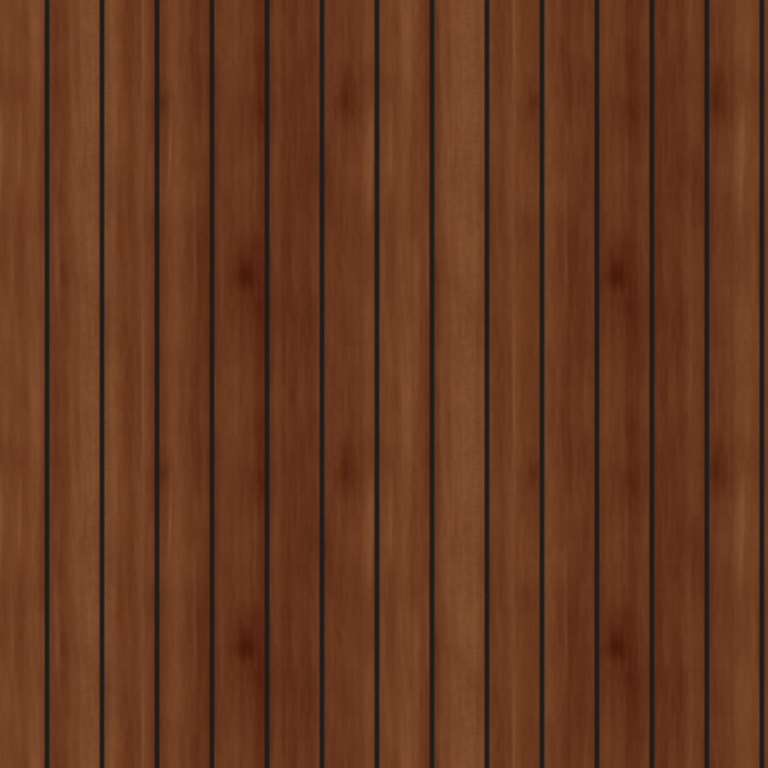
Give the GLSL for this texture, as a three.js fragment shader.

```glsl
// Vertical brown wood planks with dark gaps, streaked grain and soft knots.
#define PLANK_PITCH 0.0716
#define FIRST_GAP 0.0612
#define GAP_CORE 0.0012
#define GAP_EDGE 0.0048
#define GRAIN_TILE 0.483
#define KNOT_COUNT 4
#define KNOT_DEPTH 0.55
#define WOOD_DARK vec3(0.350, 0.163, 0.080)
#define WOOD_LIGHT vec3(0.510, 0.315, 0.190)
#define GAP_COLOR vec3(0.125, 0.108, 0.100)

varying vec2 vUv;

float hash(vec2 p) {
  return fract(sin(dot(p, vec2(127.1, 311.7))) * 43758.5453);
}

float cellValue(vec2 cell, vec2 period) {
  return hash(floor(mod(cell + 0.5, period)) + period * 1.37);
}

// Value noise that wraps once per grain tile, with period cells on each axis
float noise(vec2 uv, vec2 period) {
  vec2 p = uv * period;
  vec2 i = floor(p);
  vec2 f = fract(p);
  f = f * f * (3.0 - 2.0 * f);
  float low = mix(cellValue(i, period), cellValue(i + vec2(1.0, 0.0), period), f.x);
  float high = mix(cellValue(i + vec2(0.0, 1.0), period), cellValue(i + 1.0, period), f.x);
  return mix(low, high, f.y);
}

// Signed distance to a point in the wrapped tile
vec2 wrapped(vec2 d) {
  return fract(d + 0.5) - 0.5;
}

float band(float x, float center, float width) {
  float d = (fract(x - center + 0.5) - 0.5) / width;
  return exp(-d * d);
}

// Broad light and dark bands, then finer streaks along the wood
float streakTone(vec2 uv) {
  float x = uv.x;
  float tone = 0.40 + 0.17 * cos(6.28319 * (x - 0.24));
  tone += 0.24 * band(x, 0.265, 0.045) + 0.16 * band(x, 0.09, 0.025);
  tone += 0.15 * band(x, 0.46, 0.018) + 0.14 * band(x, 0.60, 0.025);
  tone += 0.30 * (noise(uv, vec2(23.0, 1.0)) - 0.5);
  tone += 0.24 * (noise(uv, vec2(71.0, 2.0)) - 0.5);
  tone += 0.42 * pow(noise(uv, vec2(57.0, 3.0)), 7.0);
  return tone;
}

// Uneven stain, fine fibres and faint cross marks on the pale bands
float grainTone(vec2 uv) {
  float tone = 0.22 * (noise(uv, vec2(7.0, 5.0)) - 0.5);
  tone += 0.14 * (noise(uv, vec2(19.0, 13.0)) - 0.5);
  tone += 0.16 * (noise(uv, vec2(131.0, 17.0)) - 0.5);
  tone += 0.10 * (noise(uv, vec2(173.0, 61.0)) - 0.5);
  float pale = band(uv.x, 0.265, 0.07);
  return tone + 0.14 * pale * (noise(uv, vec2(83.0, 149.0)) - 0.5);
}

// Staggered dark knots with ragged edges
float knotShade(vec2 uv) {
  float shade = 0.0;
  float ragged = 0.45 + 0.6 * noise(uv, vec2(41.0, 37.0))
               + 0.35 * noise(uv, vec2(97.0, 29.0));
  for (int i = 0; i < KNOT_COUNT; i++) {
    float n = float(i);
    float odd = mod(n, 2.0);
    vec2 center = vec2(0.165 + 0.25 * n + 0.02 * odd, 0.335 + 0.46 * odd);
    vec2 d = wrapped(uv - center);
    float strength = 1.0 - 0.28 * abs(n - 2.0);
    float halo = exp(-dot(d / vec2(0.045, 0.095), d / vec2(0.045, 0.095)));
    float core = exp(-dot(d / vec2(0.022, 0.038), d / vec2(0.022, 0.038)));
    shade += strength * (0.55 * halo + 0.6 * core) * ragged;
  }
  return shade;
}

void main() {
  // Wood, slightly wavy along its length
  vec2 uv = vUv / GRAIN_TILE;
  vec2 wavy = uv;
  wavy.x += 0.010 * (noise(uv, vec2(6.0, 4.0)) - 0.5);
  float tone = streakTone(wavy) + grainTone(wavy) - KNOT_DEPTH * knotShade(uv);
  vec3 color = mix(WOOD_DARK, WOOD_LIGHT, clamp(tone, -0.6, 1.3));

  // Gaps between planks, with a soft shadow on either side
  float across = fract((vUv.x - FIRST_GAP) / PLANK_PITCH + 0.5) - 0.5;
  float gapDistance = abs(across) * PLANK_PITCH;
  color *= 1.0 - 0.14 * exp(-gapDistance / 0.005);
  color = mix(GAP_COLOR, color, smoothstep(GAP_CORE, GAP_EDGE, gapDistance));

  gl_FragColor = vec4(color, 1.0);
}
```
